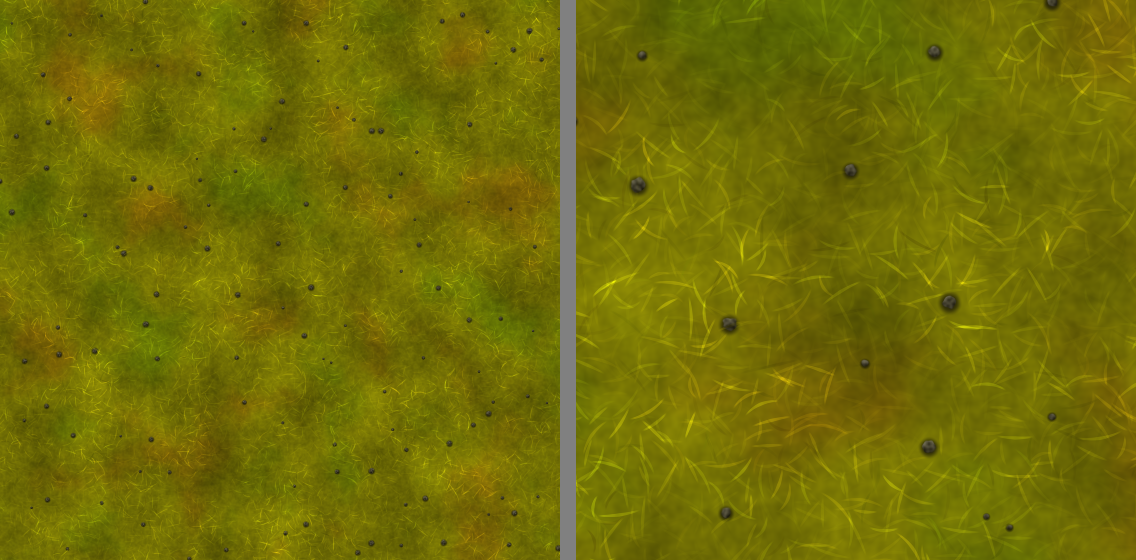
Left, the full canvas; right, a detail of the centre.
A WebGL 1 fragment shader for this texture:

```glsl
precision highp float;

uniform vec2 u_resolution;

#define PATCH_SCALE 4.5
#define SHADE_SCALE 9.0
#define SHADE_CONTRAST 0.42
#define GRAIN_CONTRAST 0.13
#define BLADE_LAYERS 11
#define BLADE_CELLS 38.0
#define BLADE_HALF_LENGTH 0.0145
#define BLADE_HALF_WIDTH 0.0010
#define BLADE_GAIN 0.42
#define STONE_CELLS 15.0
#define STONE_SHARE 0.27
#define STONE_RADIUS 0.0055

vec3 hash3(vec2 p) {
  vec3 q = fract(p.xyx * vec3(0.1031, 0.1030, 0.0973));
  q += dot(q, q.yxz + 33.33);
  return fract((q.xxy + q.yzz) * q.zyx);
}

float cornerSlope(vec2 cell, vec2 offset) {
  float angle = 6.2832 * hash3(cell).x;
  return dot(vec2(cos(angle), sin(angle)), offset);
}

float gradientNoise(vec2 p) {
  vec2 i = floor(p), f = fract(p);
  vec2 u = f * f * f * (f * (f * 6.0 - 15.0) + 10.0);
  vec2 e = vec2(1.0, 0.0);
  float low = mix(cornerSlope(i, f), cornerSlope(i + e, f - e), u.x);
  float high = mix(cornerSlope(i + e.yx, f - e.yx), cornerSlope(i + e.xx, f - e.xx), u.x);
  return mix(low, high, u.y);
}

float fbm(vec2 p) {
  float sum = 0.0, weight = 0.7;
  for (int i = 0; i < 5; i++) {
    sum += weight * gradientNoise(p);
    p = mat2(1.6, 1.2, -1.2, 1.6) * p + 17.3;
    weight *= 0.52;
  }
  return sum;
}

// Strongest blade of one scattered layer: x = coverage, y = tint.
vec2 bladeLayer(vec2 uv, float seed, float pixel) {
  vec2 p = uv * BLADE_CELLS + seed * vec2(0.37, 0.61);
  vec2 home = floor(p);
  vec2 best = vec2(0.0);
  for (int y = -1; y <= 1; y++) {
    for (int x = -1; x <= 1; x++) {
      vec2 cell = home + vec2(float(x), float(y));
      vec3 place = hash3(cell + seed * 71.0);
      vec3 form = hash3(cell + seed * 37.0 + 211.0);
      vec2 d = (p - cell - 0.2 - 0.6 * place.xy) / BLADE_CELLS;
      float angle = 6.2832 * place.z;
      float c = cos(angle), s = sin(angle);
      d = vec2(c * d.x + s * d.y, c * d.y - s * d.x);
      float along = d.x / (BLADE_HALF_LENGTH * mix(0.5, 1.0, form.x));
      float bend = (form.y - 0.5) * 0.006 * along * along;
      float width = BLADE_HALF_WIDTH * (1.0 - 0.6 * abs(along));
      float cover = 1.0 - smoothstep(width - 0.6 * pixel, width + 0.6 * pixel, abs(d.y - bend));
      cover *= 1.0 - smoothstep(0.65, 1.0, abs(along));
      cover *= mix(0.15, 1.0, form.z * form.z);
      if (cover > best.x) best = vec2(cover, form.y);
    }
  }
  return best;
}

// Pebbles: x = shadow, y = body, z = light on the body.
vec3 pebbles(vec2 uv, float pixel) {
  vec3 result = vec3(0.0);
  for (int i = 0; i < 2; i++) {
    float seed = float(i) * 53.0 + 9.0;
    vec2 p = uv * STONE_CELLS + float(i) * vec2(0.43, 0.29);
    vec2 cell = floor(p);
    vec3 place = hash3(cell + seed);
    float present = step(hash3(cell + seed + 97.0).x, STONE_SHARE);
    vec2 d = (p - cell - 0.2 - 0.6 * place.xy) / STONE_CELLS;
    float radius = STONE_RADIUS * mix(0.35, 1.0, place.z);
    float dist = length(d) + 0.35 * radius * gradientNoise(uv * 260.0);
    float shadow = 1.0 - smoothstep(0.6 * radius, 1.45 * radius, length(d + vec2(0.0, 0.15 * radius)));
    float body = 1.0 - smoothstep(0.75 * radius - pixel, 0.75 * radius + pixel, dist);
    float light = 0.5 + 0.5 * dot(d, vec2(-0.3, 0.8)) / radius + 0.6 * gradientNoise(uv * 380.0);
    result = mix(result, vec3(shadow, body, light), present * step(result.x, shadow));
  }
  return result;
}

void main() {
  vec2 uv = gl_FragCoord.xy / u_resolution.y;
  float pixel = 1.0 / u_resolution.y;

  // Broad patches of green, olive and rust
  vec3 green = vec3(0.375, 0.435, 0.015);
  vec3 olive = vec3(0.445, 0.435, 0.015);
  vec3 rust = vec3(0.475, 0.375, 0.020);
  float hue = fbm(uv * PATCH_SCALE + 3.7);
  vec3 color = mix(green, olive, smoothstep(-0.45, -0.02, hue));
  color = mix(color, rust, smoothstep(0.05, 0.48, hue));

  // Cloudy shading and fine grain
  float shade = fbm(uv * SHADE_SCALE + 41.0);
  float grain = gradientNoise(uv * 85.0) + 0.7 * gradientNoise(uv * 210.0);
  color *= 0.99 + SHADE_CONTRAST * shade + GRAIN_CONTRAST * grain;

  // Grass: dim blades below, bright ones above, thicker in clumps
  float clump = smoothstep(-0.4, 0.35, gradientNoise(uv * 13.0 + 8.0) + 0.5 * shade);
  float topCover = 0.0;
  for (int i = 0; i < BLADE_LAYERS; i++) {
    float height = float(i) / float(BLADE_LAYERS - 1);
    vec2 blade = bladeLayer(uv, float(i) + 1.0, pixel);
    float cover = blade.x * mix(0.3, 1.0, clump);
    float gain = mix(-0.20, BLADE_GAIN, smoothstep(0.0, 0.6, height));
    vec3 tint = mix(vec3(1.0, 1.06, 0.9), vec3(1.06, 1.0, 0.9), blade.y);
    color = mix(color, color * tint * (1.0 + gain), cover * 0.75);
    topCover = max(topCover, cover * step(0.7, height));
  }

  // Small dark pebbles, partly hidden by the top blades
  vec3 stone = pebbles(uv, pixel);
  float visible = 1.0 - 0.6 * topCover;
  color = mix(color, vec3(0.11, 0.10, 0.03), 0.75 * stone.x * visible);
  vec3 stoneColor = mix(vec3(0.10, 0.09, 0.06), vec3(0.46, 0.44, 0.36), clamp(stone.z, 0.0, 1.0));
  color = mix(color, stoneColor, 0.85 * stone.y * visible);

  gl_FragColor = vec4(clamp(color, 0.0, 1.0), 1.0);
}
```
